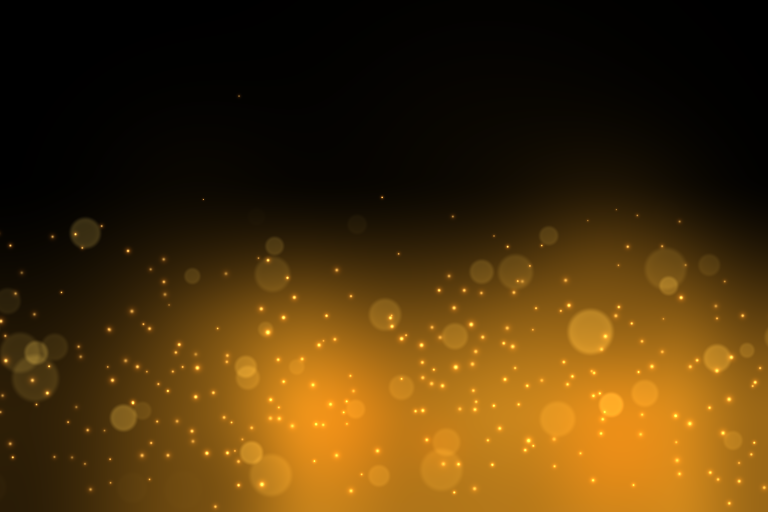
Write a WebGL 2 fragment shader that draws this background.

```glsl
#version 300 es
precision highp float;
// Golden haze rising from the lower edge, with soft bokeh discs and fine sparks on black.

uniform vec2 u_resolution;
out vec4 fragColor;

vec3 hash3(vec2 p) {
    vec3 q = fract(p.xyx * vec3(0.1031, 0.1030, 0.0973));
    q += dot(q, q.yxz + 33.33);
    return fract((q.xxy + q.yzz) * q.zyx);
}

float valueNoise(vec2 p) {
    vec2 cell = floor(p);
    vec2 f = fract(p);
    f = f * f * (3.0 - 2.0 * f);
    float low = mix(hash3(cell).x, hash3(cell + vec2(1, 0)).x, f.x);
    float high = mix(hash3(cell + vec2(0, 1)).x, hash3(cell + vec2(1, 1)).x, f.x);
    return mix(low, high, f.y);
}

float glow(vec2 p, vec2 center, float radius) {
    vec2 d = (p - center) / radius;
    return exp(-dot(d, d));
}

// Broad haze: bright below, dim on the left, swelling on the right.
vec3 haze(vec2 p) {
    float rise = 1.0 - smoothstep(0.17, 0.66, p.y);
    float side = mix(0.2, 0.9, smoothstep(0.02, 0.62, p.x));
    side *= 1.0 - 0.25 * smoothstep(1.3, 1.5, p.x);
    float cloud = 0.88 + 0.24 * valueNoise(p * 5.0 + 3.0);
    float light = rise * side * cloud;
    light += 0.20 * glow(p, vec2(1.19, 0.49), 0.19);
    light += 0.10 * glow(p, vec2(0.58, 0.36), 0.13);
    light += 0.05 * glow(p, vec2(0.95, 0.62), 0.32);
    light += 0.05 * glow(p, vec2(0.38, 0.58), 0.20);
    light -= 0.12 * glow(p, vec2(0.46, 0.02), 0.12);
    vec3 color = light * vec3(0.84, 0.56, 0.12);

    // Warmer orange pools inside the haze.
    float orange = glow(p, vec2(0.66, 0.17), 0.13);
    orange += glow(p, vec2(1.21, 0.13), 0.14);
    orange += 0.5 * glow(p, vec2(0.86, 0.13), 0.05);
    return color + orange * vec3(0.13, 0.03, -0.02);
}

// Translucent discs, one in some of the cells of a jittered grid.
float bokeh(vec2 p, float size, float density, float seed) {
    float sum = 0.0;
    vec2 home = floor(p / size);
    for (int j = -1; j <= 1; j++) {
        for (int i = -1; i <= 1; i++) {
            vec2 cell = home + vec2(i, j);
            vec3 place = hash3(cell + seed);
            vec3 look = hash3(cell + seed + 57.0);
            vec2 center = (cell + 0.1 + 0.8 * place.xy) * size;
            float radius = size * mix(0.16, 0.32, look.x);
            float d = length(p - center);
            float edge = 0.003 + 0.08 * radius;
            float disc = 1.0 - smoothstep(radius - edge, radius + edge, d);
            disc *= 0.85 + 0.15 * smoothstep(0.5, 1.0, d / radius);
            float band = smoothstep(0.03, 0.1, center.y) * (1.0 - smoothstep(0.53, 0.59, center.y));
            sum += disc * band * step(place.z, density) * mix(0.35, 1.0, look.y * look.y);
        }
    }
    return sum;
}

// Tiny lights that thin out and shrink with height.
vec3 sparks(vec2 p, float size, float seed) {
    vec3 sum = vec3(0.0);
    vec2 home = floor(p / size);
    for (int j = -1; j <= 1; j++) {
        for (int i = -1; i <= 1; i++) {
            vec2 cell = home + vec2(i, j);
            vec3 place = hash3(cell + seed);
            vec3 look = hash3(cell + seed + 91.0);
            vec2 center = (cell + place.xy) * size;
            float cluster = 0.4 + 0.9 * valueNoise(center * 8.0 + seed);
            float density = cluster * (1.0 - smoothstep(0.3, 0.72, center.y));
            density *= smoothstep(0.0, 0.1, center.y) * 0.55;
            float radius = mix(0.0016, 0.0034, look.x) * (1.0 - 0.4 * smoothstep(0.4, 0.65, center.y));
            float core = glow(p, center, radius);
            float halo = glow(p, center, radius * 2.6);
            vec3 light = core * vec3(0.9, 0.75, 0.42) + halo * vec3(0.28, 0.14, 0.02);
            sum += light * step(place.z, density) * mix(0.45, 1.0, look.y);
        }
    }
    return sum;
}

void main() {
    vec2 p = gl_FragCoord.xy / u_resolution.y;
    vec3 color = max(haze(p), 0.0);

    float discs = bokeh(p, 0.14, 0.5, 11.0) + 0.8 * bokeh(p, 0.085, 0.25, 37.0);
    color += discs * vec3(0.32, 0.27, 0.12) * (1.0 - 0.4 * color.r);
    color += sparks(p, 0.045, 5.0) + 0.7 * sparks(p, 0.06, 73.0);

    fragColor = vec4(min(color, 1.0), 1.0);
}
```
